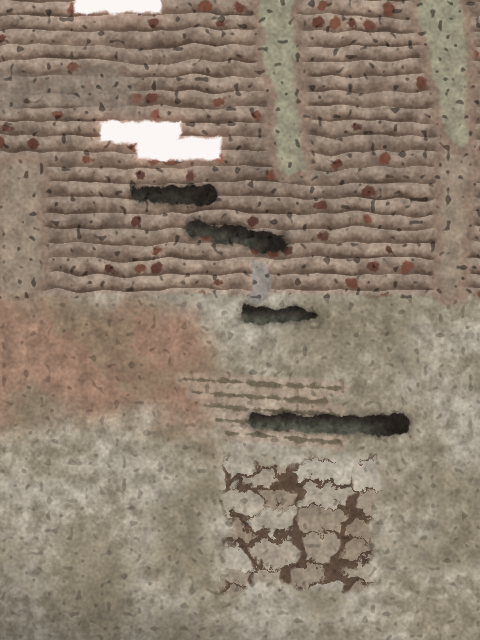
This texture is drawn by a Shadertoy shader. Its source:

```glsl
float hash(vec2 p) {
  vec3 q = fract(p.xyx * .1031);
  q += dot(q, q.yzx + 33.33);
  return fract((q.x + q.y) * q.z);
}

float corner(vec2 cell, vec2 offset) {
  float angle = 6.2832 * hash(cell);
  return dot(vec2(cos(angle), sin(angle)), offset);
}

float noise(vec2 p) {
  vec2 i = floor(p), f = fract(p), e = vec2(1, 0), u = f * f * (3. - 2. * f);
  return mix(mix(corner(i, f), corner(i + e, f - e), u.x),
    mix(corner(i + e.yx, f - e.yx), corner(i + 1., f - 1.), u.x), u.y);
}

float fbm(vec2 p) {
  float sum = 0., amp = .6;
  for (int i = 0; i < 5; i++) {
    sum += amp * noise(p);
    p = mat2(1.6, 1.2, -1.2, 1.6) * p + 7.3;
    amp *= .58;
  }
  return sum;
}

float box(vec2 p, vec2 center, vec2 halfSize) {
  vec2 d = abs(p - center) - halfSize;
  return length(max(d, 0.)) + min(max(d.x, d.y), 0.);
}

// Capsule from s.xy to s.zw, radius r.x to r.y
float taper(vec2 p, vec4 s, vec2 r) {
  vec2 ab = s.zw - s.xy;
  float h = clamp(dot(p - s.xy, ab) / dot(ab, ab), 0., 1.);
  return length(p - s.xy - ab * h) - mix(r.x, r.y, h);
}

float cover(float d, float soft) {
  return 1. - smoothstep(-soft, soft, d);
}

// Gap between the two nearest stones, and a stone id
vec2 stones(vec2 p) {
  float near = 9., next = 9., id = 0.;
  for (int k = 0; k < 9; k++) {
    vec2 c = floor(p) + vec2(k % 3 - 1, k / 3 - 1);
    float d = length(p - c - .15 - .7 * vec2(hash(c), hash(c + 41.)));
    next = min(next, max(d, near));
    if (d < near) { near = d; id = hash(c + 9.); }
  }
  return vec2(next - near, id);
}

// Beam slot with dark top and right end
vec3 carve(vec3 col, vec2 p, vec4 s, vec2 r, float moss) {
  float d = taper(p, s, r) + .013 * fbm(p * 38.);
  float along = (p.x - s.x) / (s.z - s.x);
  float below = (mix(s.y, s.w, along) - p.y) / max(r.x, r.y);
  float lit = smoothstep(-.9, .5, below) * (1. - smoothstep(.65, 1., along));
  vec3 inside = mix(vec3(.15, .13, .115), vec3(.33, .335, .29), lit * moss);
  col *= 1. - .3 * cover(d - .004, .007);
  return mix(col, inside * (1. + .6 * fbm(p * 75.)), cover(d, .002));
}

// Plaster strip with a worn edge
vec3 strip(vec3 col, vec2 p, vec4 s, vec2 r, vec3 tint, float grain) {
  float d = taper(p, s, r) + .022 * fbm(p * 17.);
  col = mix(col, vec3(.55, .47, .41) * grain, cover(d - .014, .006));
  return mix(col, tint * grain, cover(d, .005));
}

vec3 courses(vec2 p, float broad, float rough) {
  float row = p.y / .0238 + .35 * noise(p * vec2(7, 12)) + .3 * noise(p * vec2(28, 16));
  float f = fract(row), id = floor(row);
  float worn = clamp(.5 + .9 * noise(vec2(p.x * 11., id * 3.7)), .15, .8);
  float joint = smoothstep(.42, .08, f + .35 * rough) * smoothstep(-.02, .07, f);
  vec3 col = mix(vec3(.52, .445, .385), vec3(.62, .55, .49), smoothstep(.3, .85, f + .5 * rough));
  col *= .98 + .25 * broad + .3 * rough;
  col = mix(col, vec3(.29, .23, .19), joint * worn);
  // Exposed red bricks
  vec2 grid = vec2(p.x / .026 + .5 * hash(vec2(id, 3)), row);
  float pick = hash(floor(grid));
  float chip = length(fract(grid) - .5) + .45 * rough - .32;
  vec3 brick = mix(vec3(.28, .17, .14), vec3(.46, .28, .22), fract(pick * 37.));
  return mix(col, brick, .8 * step(.86, pick) * cover(chip, .09));
}

vec3 plaster(vec2 p, float broad, float rough) {
  vec3 col = mix(vec3(.57, .53, .455), vec3(.67, .64, .58), smoothstep(-.3, .35, broad + .5 * rough));
  float pink = box(p, vec2(.12, .44), vec2(.2, .09)) + .1 * broad;
  col = mix(col, vec3(.6, .475, .4), .9 * cover(pink, .05));
  float stain = smoothstep(.08, .35, noise(p * vec2(9, 11) + 4.) + .5 * rough);
  return mix(col, vec3(.47, .43, .35), stain * .5) * (1. + .32 * rough);
}

void mainImage(out vec4 fragColor, in vec2 fragCoord) {
  vec2 p = fragCoord / iResolution.xy * vec2(.75, 1);
  float broad = fbm(p * 6.), rough = fbm(p * 42.), grain = 1. + .3 * rough;

  // Brick above, plaster below
  float edge = p.y - .538 - .012 * broad - .008 * rough;
  vec3 col = mix(courses(p, broad, rough), plaster(p, broad, rough), cover(edge, .004));
  float bare = box(p, vec2(.08, .865), vec2(.115, .035)) + .06 * broad;
  col = mix(col, vec3(.53, .48, .43) * grain, .85 * cover(bare, .015));

  // Vertical strips
  vec3 pale = vec3(.59, .575, .49), rosy = vec3(.59, .525, .46);
  col = strip(col, p, vec4(.428, 1.02, .454, .75), vec2(.027, .018), pale, grain);
  col = strip(col, p, vec4(.717, .86, .706, .55), vec2(.022, .014), rosy, grain);
  col = strip(col, p, vec4(.683, 1.02, .717, .79), vec2(.034, .017), pale, grain);
  col = strip(col, p, vec4(.033, .72, .03, .575), vec2(.028, .034), rosy, grain);
  float fill = box(p, vec2(.406, .56), vec2(.015, .032)) + .012 * rough;
  col = mix(col, vec3(.59, .56, .53) * grain, cover(fill, .003));

  // Ragged slits
  for (float k = 0.; k < 5.; k++) {
    float y = .408 - .021 * k;
    vec4 s = vec4(.285 + .018 * k, y, .53 - .025 * mod(k, 2.), y - .015);
    float d = taper(p, s, vec2(.002, .004)) + .011 * rough;
    col = mix(col, vec3(.66, .58, .51) * grain, .7 * cover(d - .009, .003));
    col = mix(col, vec3(.39, .355, .285), .8 * cover(d, .002));
  }

  // Broken rubble
  float rubble = box(p, vec2(.468, .178), vec2(.115, .105)) + .045 * broad + .02 * rough;
  vec2 stone = stones(p * vec2(15, 25) + .8 * vec2(broad, rough));
  vec3 rock = mix(vec3(.57, .51, .44), vec3(.71, .68, .62), stone.y) * grain;
  float gap = cover(stone.x - .13 - .35 * noise(p * 23.), .07);
  rock = mix(rock, vec3(.31, .24, .19) * grain, gap * .85);
  col = mix(col, rock, cover(rubble, .008));

  // Beam slots
  col = carve(col, p, vec4(.213, .697, .322, .694), vec2(.011, .015), .35);
  col = carve(col, p, vec4(.304, .644, .432, .619), vec2(.012, .016), .6);
  col = carve(col, p, vec4(.388, .508, .492, .507), vec2(.013, .008), .8);
  col = carve(col, p, vec4(.4, .341, .624, .336), vec2(.012, .016), .95);

  // Pits, grain and shade
  float pits = smoothstep(.26, .48, noise(p * 85.) + .25 * rough);
  col *= 1. - pits * mix(.2, .42, step(.535, p.y));
  col *= 1. + .13 * noise(p * 170.);
  col *= 1. - .25 * smoothstep(.16, 0., p.y + .2 * p.x);

  // Daylight openings
  float light = box(p, vec2(.184, .998), vec2(.066, .018));
  light = min(light, box(p, vec2(.219, .794), vec2(.063, .016)));
  light = min(light, box(p, vec2(.28, .768), vec2(.065, .017))) + .01 * rough;
  col += vec3(.13, .09, .08) * exp(-max(light, 0.) * 75.);
  col = mix(col, vec3(.99, .97, .96), cover(light, .003));
  fragColor = vec4(clamp(col, 0., 1.), 1);
}
```
